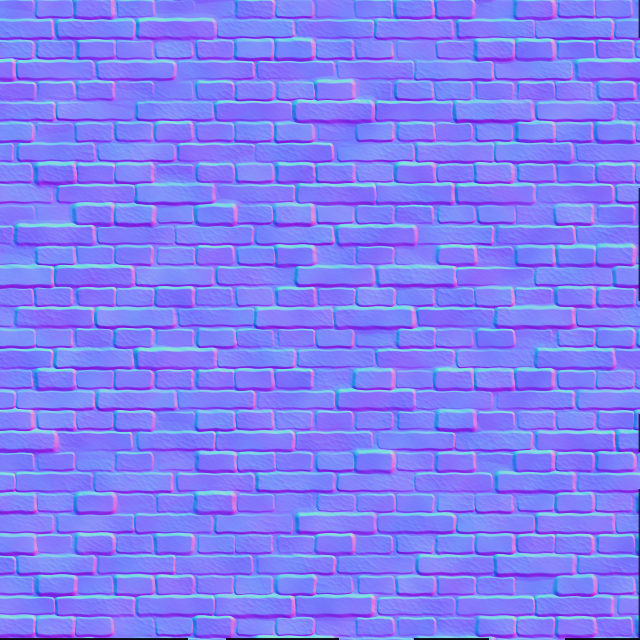
Write a WebGL 2 fragment shader that draws this texture map.

```glsl
#version 300 es
precision highp float;
// Tangent-space normal map of a brick wall: alternating header and stretcher courses.

uniform vec2 u_resolution;
out vec4 outColor;

const float COURSE_BASE = 0.0047;   // bottom of the first course
const float COURSE_PITCH = 0.0322;  // 31 courses up the canvas
const float HEADERS = 16.0;         // short bricks across
const float STRETCHERS = 8.0;       // long bricks across
const float HALF_JOINT = 0.0021;
const float CORNER_RADIUS = 0.005;
const float RELIEF = 0.88;          // overall slope strength
const vec3 BORDER_DARK = vec3(0.03, 0.03, 0.08);

vec2 hash22(vec2 p) {
  vec3 q = fract(p.xyx * vec3(0.1031, 0.1030, 0.0973));
  q += dot(q, q.yzx + 33.33);
  return fract((q.xx + q.yz) * q.zy);
}

float roundedBox(vec2 p, vec2 halfSize, float radius) {
  vec2 d = abs(p) - halfSize + radius;
  return length(max(d, 0.0)) + min(max(d.x, d.y), 0.0) - radius;
}

// Squared distance to the nearest scattered point
float cellular(vec2 p) {
  vec2 cell = floor(p);
  float nearest = 2.0;
  for (int y = -1; y <= 1; y++) {
    for (int x = -1; x <= 1; x++) {
      vec2 c = cell + vec2(x, y);
      vec2 d = c + hash22(c) - p;
      nearest = min(nearest, dot(d, d));
    }
  }
  return nearest;
}

// Layered sines, used for uneven edges and for broad undulation
vec2 layeredSines(vec2 p, float frequency) {
  vec2 q = p * frequency;
  return vec2(sin(q.y + 2.0 * sin(q.x * 0.44)),
              sin(q.x * 0.84 + 2.0 * sin(q.y * 0.74)));
}

float isHeader(float course) {
  return 1.0 - mod(course, 2.0);
}

// Headers line up; stretcher courses shift by half a header in turn
float courseOffset(float course) {
  float turn = mod(course, 4.0);
  float shift = turn == 1.0 ? 0.5 : (turn == 3.0 ? -0.5 : 0.0);
  return 0.0547 + shift / HEADERS;
}

// Height of one brick: random lift, tilt and size, with a mortar skirt if it juts out
float brickHeight(vec2 p, vec2 centre, float pitch, vec2 id, float flushShare) {
  vec2 lift = hash22(id + 11.0);
  vec2 tilt = hash22(id + 47.0) - 0.5;
  vec2 shape = hash22(id + 83.0);
  vec2 halfSize = 0.5 * vec2(pitch, COURSE_PITCH) - HALF_JOINT - 0.0009 * shape;
  vec2 local = p - centre - (shape.yx - 0.5) * vec2(0.005, 0.001);
  float dist = roundedBox(local, halfSize, CORNER_RADIUS);
  float present = step(flushShare, lift.y);
  float jut = present * lift.x * lift.x;
  float rise = mix(0.0005, 0.0020 + 0.0062 * jut, present);
  float top = max(rise + dot(local, tilt * vec2(0.06, 0.26)), 0.0003);
  float core = 1.0 - smoothstep(-0.0020, mix(0.0019, 0.0060, jut), dist);
  float skirt = 1.0 - smoothstep(-0.001, 0.015, dist);
  return top * mix(core, skirt, 0.32 * jut);
}

// The wall surface is the highest of the nearby bricks, plus grain
float wallHeight(vec2 p) {
  vec2 q = p + 0.0006 * layeredSines(p, 190.0);
  float baseCourse = floor((q.y - COURSE_BASE) / COURSE_PITCH);
  float height = 0.0;
  for (int j = -1; j <= 1; j++) {
    float course = baseCourse + float(j);
    float header = isHeader(course);
    float count = mix(STRETCHERS, HEADERS, header);
    float offset = courseOffset(course);
    float baseColumn = floor((q.x - offset) * count);
    for (int i = -1; i <= 1; i++) {
      float column = baseColumn + float(i);
      vec2 centre = vec2(offset + (column + 0.5) / count,
                         COURSE_BASE + (course + 0.5) * COURSE_PITCH);
      vec2 id = vec2(mod(column, count), course + 5.0);
      height = max(height, brickHeight(q, centre, 1.0 / count, id, 0.15 * header));
    }
  }
  float patches = 0.6 + 0.4 * layeredSines(p, 61.0).x;
  float grain = cellular(p * vec2(120.0, 170.0) + p.yx * 40.0);
  return height + 0.0006 * patches * grain;
}

vec3 wallNormal(vec2 p, float stepSize) {
  vec2 e = vec2(stepSize, 0.0);
  vec2 rise = vec2(wallHeight(p + e.xy) - wallHeight(p - e.xy),
                   wallHeight(p + e.yx) - wallHeight(p - e.yx));
  vec2 lean = 0.05 * layeredSines(p, 37.0) + 0.04 * layeredSines(p.yx + 0.3, 71.0);
  return normalize(vec3(lean - RELIEF * rise / (2.0 * stepSize), 1.0));
}

// Thin broken strip along one border
float borderStrip(float along, float away, float width, float seed) {
  float solid = step(0.25, hash22(vec2(floor(along * 17.0), seed)).x);
  return solid * (1.0 - smoothstep(width - 0.001, width + 0.001, away));
}

void main() {
  vec2 uv = gl_FragCoord.xy / u_resolution;
  vec3 color = wallNormal(uv, 0.0009) * vec3(0.5, 0.5, 0.36) + vec3(0.505, 0.5, 0.625);
  float dark = max(borderStrip(uv.x, uv.y, 0.003, 3.0),
                   0.8 * borderStrip(uv.y, 1.0 - uv.x, 0.0022, 9.0));
  outColor = vec4(mix(color, BORDER_DARK, dark), 1.0);
}
```
